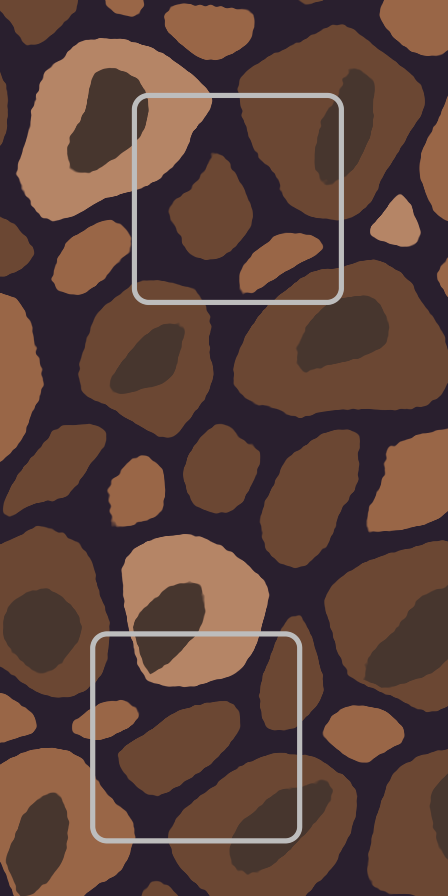
A Shadertoy shader for this pattern:

```glsl
// Irregular brown pebbles with dark cores on deep purple, under two pale frames.
// A noise-warped power diagram of large and small sites gives the pebbles;
// softly combined border distances round them off and open the gaps.

const vec3 GROUND = vec3(0.16, 0.12, 0.18);
const vec3 BROWN  = vec3(0.42, 0.28, 0.20);
const vec3 SIENNA = vec3(0.60, 0.40, 0.28);
const vec3 TAN    = vec3(0.71, 0.52, 0.40);
const vec3 CORE   = vec3(0.28, 0.21, 0.18);
const vec3 FRAME  = vec3(0.74, 0.74, 0.74);

const vec2 CELL = vec2(0.43, 0.54);   // spacing of the large pebbles
const float GAP = 0.023;              // half the channel between pebbles
const float CORNER_SHARPNESS = 48.0;

vec3 hash3(vec2 p, float seed) {
    vec3 q = fract(vec3(p, seed) * vec3(0.1031, 0.1030, 0.0973) + 0.37);
    q += dot(q, q.yxz + 33.33);
    return fract((q.xxy + q.yzz) * q.zyx);
}

// Smooth value noise, two channels in -0.5..0.5
vec2 noise2(vec2 p, float seed) {
    vec2 i = floor(p), f = fract(p);
    f = f * f * (3.0 - 2.0 * f);
    vec2 low  = mix(hash3(i, seed).xy, hash3(i + vec2(1, 0), seed).xy, f.x);
    vec2 high = mix(hash3(i + vec2(0, 1), seed).xy, hash3(i + vec2(1, 1), seed).xy, f.x);
    return mix(low, high, f.y) - 0.5;
}

// Site position (xy) and radius (z); kind 0 is large, 1 and 2 fill the holes
vec3 siteAt(vec2 id, int kind) {
    vec3 h = hash3(id, 3.0 + float(kind) * 7.0);
    vec2 place = kind == 0 ? vec2(0.5) : kind == 1 ? vec2(0.0, 0.08) : vec2(0.5, -0.08);
    place.x += 0.5 * mod(id.y, 2.0);
    float jitter = kind == 0 ? 0.17 : 0.10;
    float radius = kind == 0 ? mix(0.19, 0.23, h.z) : mix(0.06, 0.115, h.z);
    return vec3((id + place) * CELL + (h.xy - 0.5) * jitter, radius);
}

float power(vec2 p, vec3 site) {
    vec2 r = p - site.xy;
    return dot(r, r) - site.z * site.z;
}

// Winning site; its grid id and kind come back through the out values
vec3 findOwner(vec2 p, out vec2 ownerId, out int ownerKind) {
    vec2 base = floor(p / CELL);
    vec3 owner = vec3(0.0);
    float best = 1e5;
    for (int y = -1; y <= 1; y++)
    for (int x = -2; x <= 1; x++)
    for (int kind = 0; kind < 3; kind++) {
        vec2 id = base + vec2(x, y);
        vec3 site = siteAt(id, kind);
        float d = power(p, site);
        if (d < best) { best = d; owner = site; ownerId = id; ownerKind = kind; }
    }
    return owner;
}

// Soft minimum of the distances to all borders of the owner's region
float borderDistance(vec2 p, vec3 owner) {
    vec2 base = floor(p / CELL);
    float own = power(p, owner), sum = 0.0;
    for (int y = -1; y <= 1; y++)
    for (int x = -2; x <= 1; x++)
    for (int kind = 0; kind < 3; kind++) {
        vec3 site = siteAt(base + vec2(x, y), kind);
        float span = distance(site.xy, owner.xy);
        if (span > 1e-4)
            sum += exp(-CORNER_SHARPNESS * (power(p, site) - own) / (2.0 * span));
    }
    return -log(max(sum, 1e-20)) / CORNER_SHARPNESS;
}

vec3 pebbleColour(vec2 id, int kind) {
    float pick = kind == 0 ? mod(2.0 * id.x + id.y, 5.0) / 5.0 + 0.1
                           : hash3(id, 41.0 + float(kind)).x;
    vec2 limits = kind == 0 ? vec2(0.6, 0.8) : vec2(0.36, 0.88);
    return pick < limits.x ? BROWN : pick < limits.y ? SIENNA : TAN;
}

// Positive inside a tilted ellipse set off from the pebble centre
float coreDistance(vec2 p, vec2 id) {
    vec3 h = hash3(id, 67.0);
    float angle = mix(0.6, 1.7, h.x), stretch = sqrt(mix(1.3, 2.3, h.y));
    vec2 axis = vec2(cos(angle), sin(angle));
    p -= axis * (h.z - 0.5) * 0.08;
    vec2 local = vec2(dot(p, axis), dot(p, vec2(-axis.y, axis.x)));
    vec2 radii = 0.088 * vec2(stretch, 1.0 / stretch);
    return (1.0 - length(local / radii)) * radii.y;
}

float frameDistance(vec2 p, float halfSide, float corner) {
    vec2 q = abs(p) - halfSide + corner;
    return abs(length(max(q, 0.0)) + min(max(q.x, q.y), 0.0) - corner);
}

void mainImage(out vec4 fragColor, in vec2 fragCoord) {
    vec2 uv = fragCoord / iResolution.x;
    float aa = 0.6 / iResolution.x;

    // Lean to the right, then bend the outlines
    vec2 p = uv + vec2(3.1 - 0.2 * uv.y, 2.3);
    p += 0.11 * noise2(uv * 4.0, 11.0) + 0.025 * noise2(uv * 13.0, 23.0);
    float grit = 0.004 * noise2(uv * 85.0, 31.0).x;

    // Pebbles and the cores of the large ones
    vec2 id;
    int kind;
    vec3 owner = findOwner(p, id, kind);
    float inside = borderDistance(p, owner) - GAP + grit;
    vec3 colour = mix(GROUND, pebbleColour(id, kind), smoothstep(-aa, aa, inside));
    if (kind == 0) {
        float core = min(coreDistance(p - owner.xy, id) + grit, inside - 0.01);
        colour = mix(colour, CORE, smoothstep(-aa, aa, core));
    }

    // Two rounded square frames
    for (int i = 0; i < 2; i++) {
        vec2 centre = mix(vec2(0.438, 0.354), vec2(0.531, 1.556), float(i));
        float line = frameDistance(uv - centre, 0.231, 0.032) - 0.0058;
        colour = mix(FRAME, colour, smoothstep(-aa, aa, line));
    }
    fragColor = vec4(colour, 1.0);
}
```
